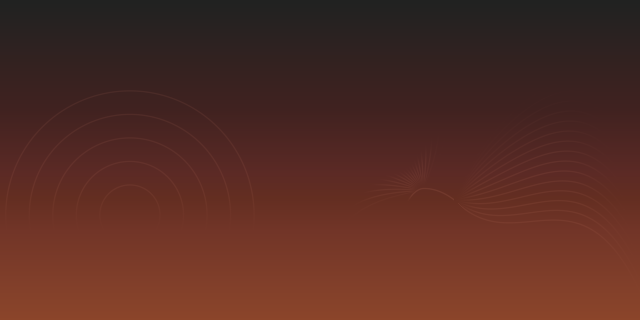
This background is drawn by a WebGL 1 fragment shader. Its source:

```glsl
precision highp float;

uniform vec2 u_resolution;

#define LINE_WIDTH 0.0022
#define LINE_COLOR vec3(0.76, 0.46, 0.38)
#define RING_CENTER vec2(0.406, 0.328)
#define RING_INNER 0.094
#define RING_STEP 0.0735
#define RING_ALPHA 0.11
#define FAN_POLE vec2(1.322, 0.405)
#define FAN_STEP 0.125
#define FAN_ALPHA 0.10
#define WAVE_START vec2(1.42, 0.375)
#define WAVE_SPACING 0.034
#define WAVE_ALPHA 0.12

// Antialiased stroke from a signed distance
float stroke(float d) {
  return 1.0 - smoothstep(0.0, LINE_WIDTH + 0.6 / u_resolution.y, abs(d));
}

// Vertical gradient, t runs from top to bottom
vec3 duskGradient(float t) {
  vec3 c = mix(vec3(0.128, 0.135, 0.130), vec3(0.250, 0.132, 0.125), smoothstep(0.0, 0.34, t) * 0.2 + 0.8 * clamp(t / 0.34, 0.0, 1.0));
  c = mix(c, vec3(0.358, 0.164, 0.145), clamp((t - 0.34) / 0.20, 0.0, 1.0));
  c = mix(c, vec3(0.390, 0.180, 0.130), clamp((t - 0.54) / 0.08, 0.0, 1.0));
  c = mix(c, vec3(0.445, 0.207, 0.155), clamp((t - 0.62) / 0.10, 0.0, 1.0));
  c = mix(c, vec3(0.510, 0.250, 0.165), clamp((t - 0.72) / 0.18, 0.0, 1.0));
  return mix(c, vec3(0.545, 0.270, 0.165), clamp((t - 0.90) / 0.10, 0.0, 1.0));
}

// Concentric rings that fade out below their center
float rings(vec2 p) {
  float radius = length(p - RING_CENTER);
  float lines = 0.0;
  for (int i = 0; i < 5; i++) {
    lines = max(lines, stroke(radius - RING_INNER - RING_STEP * float(i)));
  }
  return lines * smoothstep(0.26, 0.42, p.y);
}

// Short drooping rays spreading to the left and upward
float rayFan(vec2 p) {
  vec2 q = p - FAN_POLE;
  float r = length(q);
  float angle = atan(q.y, -q.x) + 3.0 * r * r;
  float offset = (fract(angle / FAN_STEP) - 0.5) * FAN_STEP * r;
  float reach = 0.085 + 0.12 * (angle - 1.0) * (angle - 1.0);
  float sector = smoothstep(-0.26, -0.1, angle) * (1.0 - smoothstep(1.6, 2.1, angle));
  float fade = smoothstep(0.01, 0.05, r) * (1.0 - smoothstep(0.6 * reach, 1.05 * reach, r));
  return stroke(offset) * sector * fade;
}

// Stacked waves that spread out of a single point to the right
float waves(vec2 p) {
  float u = p.x - WAVE_START.x;
  if (u <= 0.0) return 0.0;
  float base = WAVE_START.y + u * (-1.02 + u * (4.62 - 6.4 * u));
  float decay = exp(-7.0 * u);
  float spread = WAVE_SPACING * (1.0 - decay) + 0.0001;
  float level = (p.y - base) / spread;
  float slope = -1.02 + u * (9.24 - 19.2 * u) + level * 7.0 * WAVE_SPACING * decay;
  float offset = (level - floor(level + 0.5)) * spread / sqrt(1.0 + slope * slope);
  float span = step(-0.5, level) * (1.0 - smoothstep(5.0, 15.0, level));
  float ends = smoothstep(0.0, 0.08, u) * (1.0 - smoothstep(0.38, 0.62, u + 0.012 * level));
  return stroke(offset) * span * max(ends, step(level, 0.5) * (1.0 - smoothstep(0.3, 0.56, u)));
}

// Small arch leading into the lowest wave
float hook(vec2 p) {
  float x = p.x - 1.325;
  float bend = x < 0.0 ? 15.0 : 4.0;
  float slope = 2.0 * bend * x;
  float d = (p.y - 0.411 + bend * x * x) / sqrt(1.0 + slope * slope);
  return stroke(d) * smoothstep(-0.054, -0.035, x) * step(x, 0.095);
}

void main() {
  // Height is one unit, the width follows the aspect
  vec2 p = gl_FragCoord.xy / u_resolution.y;
  vec3 color = duskGradient(1.0 - p.y);

  float lines = RING_ALPHA * rings(p);
  lines = max(lines, FAN_ALPHA * rayFan(p));
  lines = max(lines, WAVE_ALPHA * max(waves(p), 1.3 * hook(p)));

  gl_FragColor = vec4(mix(color, LINE_COLOR, lines), 1.0);
}
```
